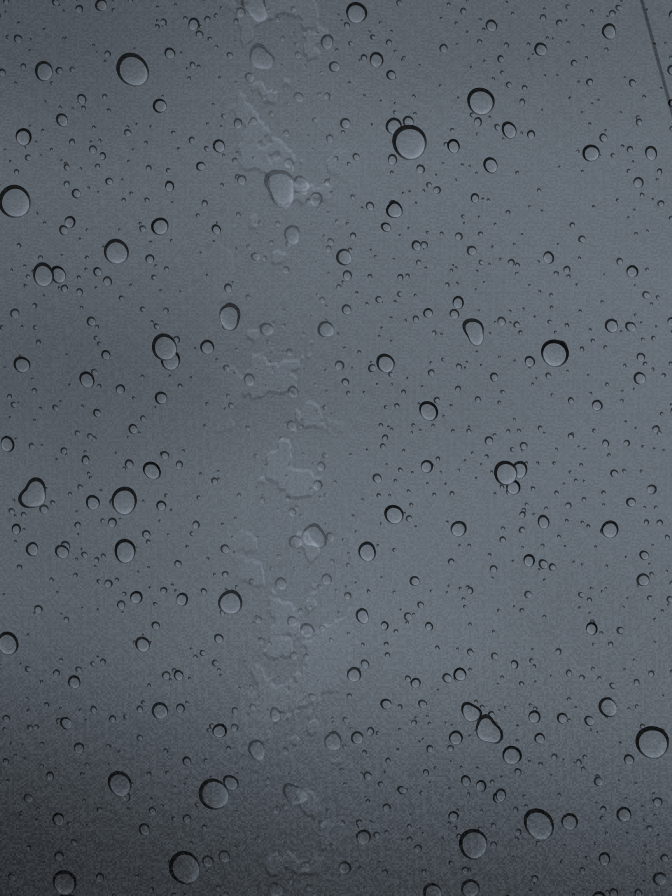
A WebGL 2 fragment shader for this texture:

```glsl
#version 300 es
precision highp float;
// Rain drops with dark rims on a window in front of a dim blue-grey sky.

#define SKY_TINT vec3(0.925, 1.0, 1.08)
#define SKY_TONE 0.424
#define RIM_TONE 0.06
#define RIM_WIDTH 0.12
#define LIP_LIGHT 0.10
#define GRAIN 0.055
#define TRACK_X 0.43
#define TRACK_WIDTH 0.085
#define TRACK_FADE 0.66

uniform vec2 u_resolution;
out vec4 fragColor;

float hash(vec2 p) {
    return fract(sin(dot(p, vec2(127.1, 311.7))) * 43758.5453);
}

float noise(vec2 p) {
    vec2 i = floor(p), f = fract(p);
    f = f * f * (3.0 - 2.0 * f);
    return mix(mix(hash(i), hash(i + vec2(1, 0)), f.x),
               mix(hash(i + vec2(0, 1)), hash(i + vec2(1, 1)), f.x), f.y);
}

float fbm(vec2 p) {
    float sum = 0.0, gain = 0.5;
    for (int i = 0; i < 4; i++) {
        sum += gain * noise(p);
        p = p * 2.03 + 17.3;
        gain *= 0.5;
    }
    return sum;
}

// Strength of the washed-out vertical water track.
float trackMask(vec2 p) {
    float x = (p.x - TRACK_X - 0.04 * (noise(vec2(p.y * 4.0, 3.0)) - 0.5)) / TRACK_WIDTH;
    return exp(-x * x * x * x);
}

// Sky brightness: dim to the left and top, dark towards the foot.
float skyTone(vec2 p) {
    float tone = SKY_TONE + 0.06 * (fbm(p * vec2(2.0, 3.0) + 4.0) - 0.5);
    tone -= 0.035 * smoothstep(0.55, 0.0, p.x);
    tone -= 0.05 * smoothstep(1.05, 1.36, p.y);
    tone -= 0.03 * smoothstep(0.2, 0.0, abs(p.y - 0.78)) * smoothstep(0.7, 0.2, p.x);
    tone -= 0.17 * smoothstep(0.42, -0.06, p.y + 0.14 * (p.x - 0.5));
    return tone;
}

// Paints one drop: pale body, bright lower lip and a rim thick on one side.
float paintDrop(float tone, float sky, vec2 q, float r, vec2 id, float track, float aa) {
    float large = smoothstep(0.007, 0.022, r);
    float tilt = -0.9 * hash(id + 3.1);
    q = mat2(cos(tilt), sin(tilt), -sin(tilt), cos(tilt)) * q;
    q.x *= 1.0 + 0.25 * hash(id + 5.7);
    float a = atan(q.y, q.x + 1e-6), phase = 6.28 * hash(id + 8.3);
    float odd = step(0.84, hash(id + 4.4)) * large + track * large;
    float wobble = 0.02 + 0.13 * odd;
    q /= 1.0 + wobble * (sin(2.0 * a + phase) + 0.7 * sin(3.0 * a - phase));

    float d = length(q) - r;
    float cover = smoothstep(aa, -aa, d);
    float thick = RIM_WIDTH + 0.0011 / r;
    float lean = 1.57 + 1.6 * (hash(id + 9.9) - 0.6);
    vec2 rimDir = vec2(cos(lean), sin(lean));
    float inner = length(q + rimDir * r * thick * 0.6) - r * (1.0 - thick);
    float rim = smoothstep(-aa, aa, inner);

    float facing = dot(q, rimDir) / r;
    float body = sky + 0.012 - 0.04 * facing;
    float lip = smoothstep(0.45, 0.95, length(q) / r) * max(-facing, 0.0);
    body += LIP_LIGHT * lip;
    float ink = mix(0.6, 0.98, smoothstep(0.002, 0.012, r)) * mix(0.8, 1.0, hash(id + 6.2));
    ink *= (1.0 - TRACK_FADE * track) * (1.0 - 0.5 * lip);
    return mix(tone, mix(body, RIM_TONE, rim * ink), cover);
}

// Scatters drops of one size class over a jittered grid.
float scatter(float tone, float sky, vec2 p, float cell, vec2 radii, float share, float aa) {
    vec2 base = floor(p / cell);
    for (int j = -1; j <= 1; j++)
    for (int i = -1; i <= 1; i++) {
        vec2 id = base + vec2(i, j);
        vec2 key = id + cell * 913.0;
        vec2 center = (id + vec2(hash(key), hash(key + 41.7))) * cell;
        float density = share * (0.5 + noise(center * 6.0 + cell * 90.0));
        if (hash(key + 23.5) > density) continue;
        float size = hash(key + 12.9);
        float r = mix(radii.x, radii.y, size * size);
        tone = paintDrop(tone, sky, p - center, r, key, trackMask(center), aa);
    }
    return tone;
}

void main() {
    vec2 p = gl_FragCoord.xy / u_resolution.x;
    float aa = 0.65 / u_resolution.x;
    float sky = skyTone(p), track = trackMask(p);

    // Faint embossed smears inside the track
    vec2 s = p * vec2(24.0, 21.0);
    float film = smoothstep(0.56, 0.6, fbm(s));
    float lit = film - smoothstep(0.56, 0.6, fbm(s + vec2(0.04, 0.11)));
    sky += track * (0.018 * film + 0.05 * lit);

    // Drops from the finest spray to the largest beads
    float tone = sky;
    tone = scatter(tone, sky, p, 0.024, vec2(0.0020, 0.0046), 0.50, aa);
    tone = scatter(tone, sky, p, 0.051, vec2(0.0050, 0.0090), 0.56, aa);
    tone = scatter(tone, sky, p, 0.087, vec2(0.0095, 0.0160), 0.56, aa);
    tone = scatter(tone, sky, p, 0.143, vec2(0.0180, 0.0275), 0.46, aa);

    // Thin dark seam across the upper right corner
    float seam = abs(p.x - 0.955 - 0.27 * (1.333 - p.y));
    tone -= 0.13 * smoothstep(0.004, 0.001, seam);

    // Fine grain, stronger in the dark lower part
    float speck = hash(floor(p * 384.0)) - 0.5;
    tone += GRAIN * speck * mix(1.4, 0.8, smoothstep(0.0, 0.6, p.y));
    fragColor = vec4(clamp(tone * SKY_TINT, 0.0, 1.0), 1.0);
}
```
